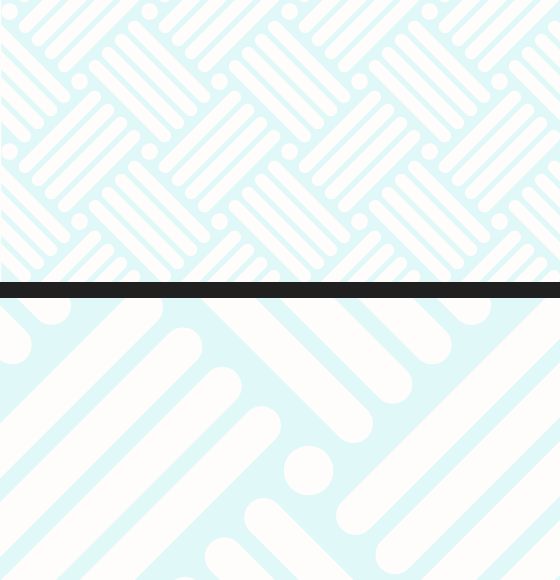
Top, the full canvas; bottom, a detail of the centre.
A WebGL 2 fragment shader for this pattern:

```glsl
#version 300 es
precision highp float;
// Diagonal basket weave of rounded four-bar bundles with dots in the gaps.

uniform vec2 u_resolution;
out vec4 fragColor;

// Position relative to the nearest copy of a centre that repeats every unit.
vec2 wrapAround(vec2 p, vec2 centre) {
    return fract(p - centre + 0.5) - 0.5;
}

// Four parallel capsules running up to the right, folded onto one bar.
float barBundle(vec2 q) {
    float along = (q.x + q.y) * sqrt(0.5);
    float across = (q.y - q.x) * sqrt(0.5);
    float fromBar = abs(abs(across) - 0.1326) - 0.0663;
    float pastEnd = max(abs(along) - 0.35, 0.0);
    return length(vec2(pastEnd, fromBar)) - 0.0463;
}

float dot2(vec2 q) {
    return length(q) - 0.0588;
}

void main() {
    // Four repeats across the canvas.
    vec2 p = gl_FragCoord.xy * 4.0 / u_resolution.x;
    float pixel = 4.0 / u_resolution.x;

    // Repeat centres of the two bundle directions.
    vec2 rising = vec2(0.568, 0.932);
    vec2 falling = vec2(0.068, 0.432);

    float d = barBundle(wrapAround(p, rising));
    d = min(d, barBundle(wrapAround(p, falling) * vec2(-1.0, 1.0)));

    // Dots sit where four bundles meet.
    d = min(d, dot2(wrapAround(p, vec2(falling.x, rising.y))));
    d = min(d, dot2(wrapAround(p, vec2(rising.x, falling.y))));

    // Thin blank margin on the left edge.
    d = min(d, p.x - 0.009);

    vec3 cream = vec3(1.0, 0.992, 0.984);
    vec3 paleAqua = vec3(0.878, 0.972, 0.972);
    float ground = smoothstep(-0.6 * pixel, 0.6 * pixel, d);
    fragColor = vec4(mix(cream, paleAqua, ground), 1.0);
}
```
